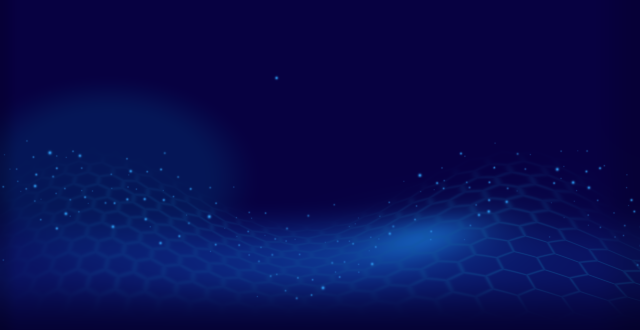
Give the GLSL for this background, as a Shadertoy shader.

```glsl
// A dark indigo backdrop with a wavy sheet of glowing hexagons along the bottom.
// Soft ellipses give the haze, a warped hexagon lattice gives the mesh,
// and jittered grid cells scatter small sparks near the crest of the sheet.

#define NIGHT vec3(0.027, 0.002, 0.255)
#define HAZE vec3(0.020, 0.088, 0.340)
#define FLOOR_BLUE vec3(0.045, 0.105, 0.440)
#define BEAM vec3(0.080, 0.380, 0.740)
#define LINE_BLUE vec3(0.060, 0.340, 0.600)
#define SPARK vec3(0.160, 0.560, 0.900)
#define BEAM_CENTER vec2(0.660, 0.275)
#define BEAM_TILT 0.20
#define SPARK_CELL 0.046
#define SPARK_DENSITY 0.34

float hash(vec2 p) {
    vec3 q = fract(p.xyx * vec3(0.1031, 0.1030, 0.0973));
    q += dot(q, q.yzx + 33.33);
    return fract((q.x + q.y) * q.z);
}

float gauss(vec2 d) {
    return exp(-dot(d, d));
}

// Height of the far edge of the sheet: a valley left of the middle
float crest(float x) {
    return 0.43 - 0.11 * cos((x - 0.47) * 9.24);
}

// Distance to the nearest edge of a pointy hexagon lattice of unit width
float hexEdge(vec2 q) {
    vec2 pitch = vec2(1.0, 1.7320508);
    vec2 a = mod(q, pitch) - 0.5 * pitch;
    vec2 b = mod(q - 0.5 * pitch, pitch) - 0.5 * pitch;
    vec2 c = abs(dot(a, a) < dot(b, b) ? a : b);
    return 0.5 - max(c.x, dot(c, 0.5 * pitch));
}

// Lattice lines: crisp and wide in front, blurred and crowded behind
float mesh(vec2 uv) {
    float depth = uv.y / crest(uv.x);
    float across = 22.0 * uv.x - 5.0 * uv.x * uv.x - 9.0;
    vec2 q = vec2(across * (1.0 + 0.35 * depth) + 0.5 * depth,
                  depth * (5.0 + 5.0 * depth));
    float front = smoothstep(0.55, 0.85, uv.x) * (1.0 - smoothstep(0.45, 0.8, depth));
    float width = max(mix(0.12, 0.035, front), 0.6 * max(fwidth(q.x), fwidth(q.y)));
    float e = hexEdge(q) / width;
    float fade = 1.0 - smoothstep(0.80, 1.04, depth);
    fade *= smoothstep(0.0, 0.16, uv.y);
    fade *= 1.0 - smoothstep(0.80, 0.98, uv.x) * smoothstep(0.3, 0.8, depth);
    fade *= smoothstep(-0.05, 0.22, uv.x);
    return exp(-e * e) * fade * mix(0.22, 0.42, front);
}

// One jittered round spark per occupied cell
float sparks(vec2 uv, float aspect, float cell, float radius, float seed) {
    vec2 p = uv * vec2(aspect, 1.0);
    vec2 id = floor(p / cell);
    vec2 key = id + seed;
    vec2 jitter = 0.18 + 0.64 * vec2(hash(key), hash(key + 41.7));
    vec2 pos = (id + jitter) * cell;
    float rise = pos.y - crest(pos.x / aspect);
    float band = smoothstep(-0.32, -0.08, rise) * (1.0 - smoothstep(-0.01, 0.09, rise));
    float lit = step(hash(key + 17.3), SPARK_DENSITY * band);
    float level = hash(key + 73.9);
    float d = length(p - pos) / (radius * (0.7 + 0.6 * level * level));
    return lit * exp(-d * d) * (0.35 + 0.65 * level);
}

void mainImage(out vec4 fragColor, in vec2 fragCoord) {
    vec2 uv = fragCoord / iResolution.xy;
    float aspect = iResolution.x / iResolution.y;

    // Night sky and the wide haze at the left
    vec3 color = NIGHT;
    float hazeRing = length((uv - vec2(0.17, 0.46)) / vec2(0.235, 0.31));
    color = mix(color, HAZE, 1.0 - smoothstep(0.62, 1.04, hazeRing));

    // Blue floor, strongest around the valley
    float floorMask = 1.0 - smoothstep(0.22, 0.40, uv.y);
    float valley = gauss((uv - vec2(0.47, 0.24)) / vec2(0.34, 0.22));
    color = mix(color, FLOOR_BLUE, floorMask * (0.55 + 0.45 * valley));
    color += vec3(0.0, 0.05, 0.07) * valley * floorMask;

    // Tilted beam with a long tail toward the valley
    vec2 d = (uv - BEAM_CENTER) * vec2(aspect, 1.0);
    float cs = cos(BEAM_TILT), sn = sin(BEAM_TILT);
    d = vec2(cs * d.x + sn * d.y, cs * d.y - sn * d.x);
    float beam = 0.55 * gauss(d / vec2(0.17, 0.058));
    beam += 0.32 * gauss((d + vec2(0.07, 0.0)) / vec2(0.36, 0.095));
    color = mix(color, BEAM, beam);

    // Hexagon sheet
    color = mix(color, LINE_BLUE, mesh(uv));

    // Shade toward the bottom and the sides
    color = mix(vec3(0.018, 0.006, 0.20), color, smoothstep(-0.03, 0.19, uv.y));
    float side = smoothstep(0.0, 0.03, uv.x) * (1.0 - smoothstep(0.92, 1.0, uv.x));
    color *= mix(0.84, 1.0, side);

    // Bright sparks, then a finer and dimmer layer
    float glints = 0.0;
    for (int i = 0; i < 2; i++) {
        float k = float(i);
        glints += sparks(uv, aspect, SPARK_CELL * (1.0 - 0.2 * k),
                         0.0042 - 0.0012 * k, 11.0 + 57.0 * k) * (1.0 - 0.5 * k);
    }
    color = mix(color, SPARK, clamp(glints, 0.0, 1.0));

    fragColor = vec4(color, 1.0);
}
```
